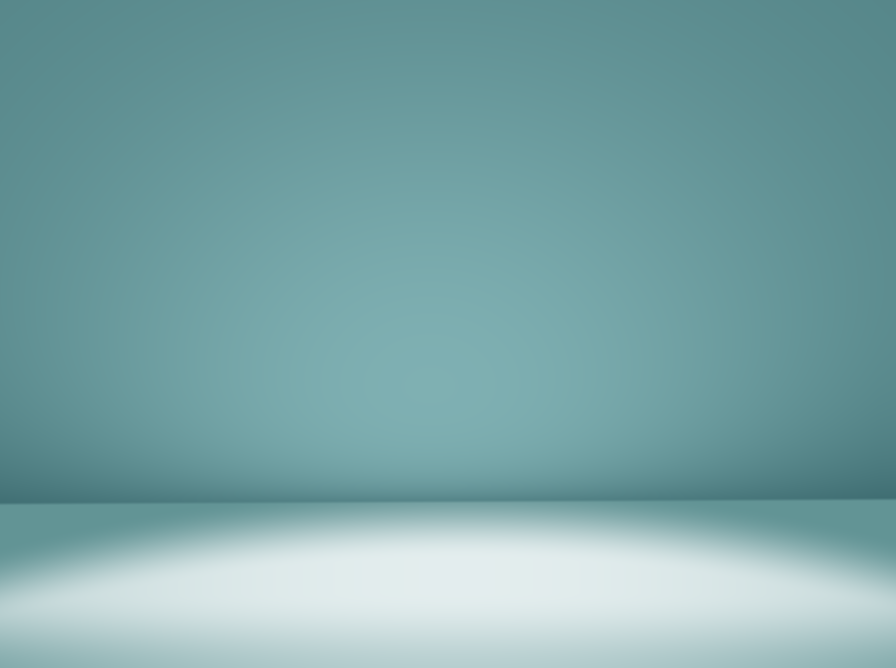
Reproduce this background procedurally as a WebGL 1 fragment shader.

```glsl
precision mediump float;

uniform vec2 u_resolution;

const vec3 WALL_EDGE = vec3(0.325, 0.515, 0.527);
const vec3 WALL_GLOW = vec3(0.498, 0.690, 0.700);
const vec3 WALL_SHADOW = vec3(0.225, 0.405, 0.425);
const vec3 FLOOR_SHADE = vec3(0.385, 0.580, 0.585);
const vec3 FLOOR_LIGHT = vec3(0.890, 0.930, 0.932);

// Soft elliptical falloff, 1 at the center
float softGlow(vec2 p, vec2 center, vec2 radius) {
  vec2 d = (p - center) / radius;
  return exp(-1.2 * dot(d, d));
}

// Squared distance from the middle column, 1 at the canvas sides
float sideAmount(float x, float middle) {
  float d = (x - middle) * 2.0;
  return d * d;
}

// Lit wall with a contact shadow that deepens toward the sides
vec3 wallColor(vec2 uv, float height) {
  float side = sideAmount(uv.x, 0.48);
  float glow = softGlow(uv, vec2(0.48, 0.40), vec2(0.50, 0.60));
  float reach = mix(0.032, 0.105, min(side, 1.0));
  float shadow = mix(0.62, 0.85, min(side, 1.0)) * exp(-max(height, 0.0) / reach);
  return mix(mix(WALL_EDGE, WALL_GLOW, glow), WALL_SHADOW, shadow);
}

// Pool of light with a curved far edge; depth runs from 0 at the wall to 1
vec3 floorColor(float x, float depth) {
  float side = sideAmount(x, 0.51);
  float farEdge = 0.35 * side;
  float rise = smoothstep(farEdge - 0.10, farEdge + 0.34, depth);
  float nearFade = 1.0 - (0.36 + 0.30 * side) * smoothstep(0.55, 1.05, depth);
  float sideFade = 1.0 - 0.25 * side;
  return mix(FLOOR_SHADE, FLOOR_LIGHT, rise * nearFade * sideFade);
}

void main() {
  vec2 uv = gl_FragCoord.xy / u_resolution;

  // Slightly tilted line where wall meets floor
  float horizon = mix(0.2455, 0.2525, uv.x);
  float height = uv.y - horizon;
  float depth = max(-height, 0.0) / horizon;

  vec3 wall = wallColor(uv, height);
  vec3 ground = floorColor(uv.x, depth);
  float wallMask = smoothstep(-0.003, 0.003, height);
  gl_FragColor = vec4(mix(ground, wall, wallMask), 1.0);
}
```
